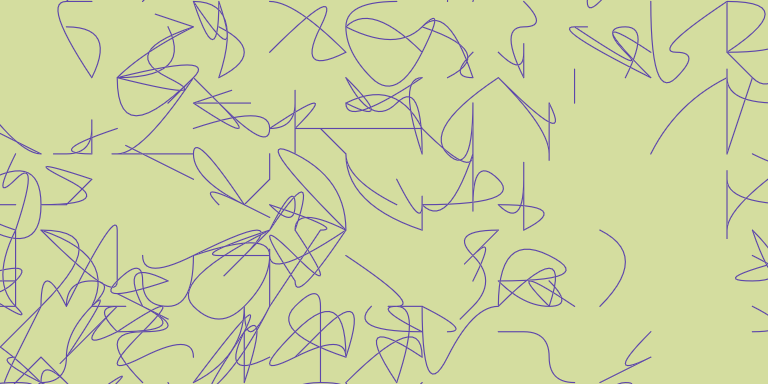
Write a Shadertoy shader that draws this pattern.

```glsl
const vec3 PAPER = vec3(0.833, 0.867, 0.622);
const vec3 INK = vec3(0.365, 0.275, 0.67);
const float CELL_SIZE = 0.1985;    // in canvas heights
const float LINE_WIDTH = 0.003;    // in canvas heights
const float OVERSHOOT = 0.35;      // how far a control point may leave its cell
const int MAX_STROKES = 9;
const int CURVE_STEPS = 14;

// Integer hash: three uniform values in [0, 1)
vec3 hash3(vec2 cell, int seed) {
    uvec3 v = uvec3(ivec3(ivec2(cell), seed)) * 1664525u + 1013904223u;
    v.x += v.y * v.z; v.y += v.z * v.x; v.z += v.x * v.y;
    v ^= v >> 16u;
    v.x += v.y * v.z; v.y += v.z * v.x; v.z += v.x * v.y;
    return vec3(v >> 8u) / 16777216.0;
}

float cornerGradient(vec2 corner, vec2 offset) {
    float angle = 6.2832 * hash3(corner, 77).x;
    return dot(vec2(cos(angle), sin(angle)), offset);
}

float gradientNoise(vec2 p) {
    vec2 i = floor(p), f = p - i;
    vec2 u = f * f * f * (f * (f * 6.0 - 15.0) + 10.0);
    vec2 e = vec2(1.0, 0.0);
    float low = mix(cornerGradient(i, f), cornerGradient(i + e, f - e), u.x);
    float high = mix(cornerGradient(i + e.yx, f - e.yx), cornerGradient(i + 1.0, f - 1.0), u.x);
    return mix(low, high, u.y);
}

// Random point of the 4 x 4 lattice in a unit cell
vec2 latticePoint(vec2 cell, int seed) {
    return floor(hash3(cell, seed).xy * 4.0) / 3.0;
}

float segmentDistance(vec2 p, vec2 a, vec2 b) {
    vec2 ab = b - a;
    float t = clamp(dot(p - a, ab) / max(dot(ab, ab), 1e-8), 0.0, 1.0);
    return length(p - a - ab * t);
}

// Distance to a quadratic Bezier curve, walked in short steps
float curveDistance(vec2 p, vec2 start, vec2 control, vec2 end) {
    float d = 1e3;
    vec2 previous = start;
    for (int i = 1; i <= CURVE_STEPS; i++) {
        float t = float(i) / float(CURVE_STEPS);
        vec2 point = mix(mix(start, control, t), mix(control, end, t), t);
        d = min(d, segmentDistance(p, previous, point));
        previous = point;
    }
    return d;
}

bool isNearCell(vec2 p, float margin) {
    vec2 fromCenter = abs(p - 0.5);
    return max(fromCenter.x, fromCenter.y) < 0.5 + margin;
}

// Chain of curves in one cell: joints are either smooth or cusped
float scribbleDistance(vec2 p, vec2 cell) {
    int strokes = int(clamp(4.9 + 13.0 * gradientNoise(cell * 0.37 + 0.21), 0.0, float(MAX_STROKES)));
    float d = 1e3;
    vec2 start = latticePoint(cell, 0);
    vec2 control = start;
    for (int i = 1; i <= MAX_STROKES; i++) {
        if (i > strokes) break;
        vec2 end = latticePoint(cell, 2 * i);
        vec2 reflected = 2.0 * start - control;
        bool smoothJoint = i > 1 && isNearCell(reflected, OVERSHOOT);
        control = smoothJoint ? reflected : latticePoint(cell, 2 * i + 1);
        d = min(d, curveDistance(p, start, control, end));
        start = end;
    }
    return d;
}

// Share of a pixel covered by a line at distance d
float lineCoverage(float d, float width, float pixel) {
    float inner = max(d - 0.5 * pixel, -0.5 * width);
    float outer = min(d + 0.5 * pixel, 0.5 * width);
    return clamp((outer - inner) / pixel, 0.0, 1.0);
}

void mainImage(out vec4 fragColor, in vec2 fragCoord) {
    // Grid centred on the canvas
    vec2 p = (fragCoord - 0.5 * iResolution.xy) / (iResolution.y * CELL_SIZE) + 0.5;
    vec2 home = floor(p);

    // Strokes of this cell and those reaching in from its neighbours
    float d = 1e3;
    for (int y = -1; y <= 1; y++) {
        for (int x = -1; x <= 1; x++) {
            vec2 cell = home + vec2(x, y);
            if (isNearCell(p - cell, 0.6 * OVERSHOOT)) {
                d = min(d, scribbleDistance(p - cell, cell));
            }
        }
    }

    float ink = lineCoverage(d * CELL_SIZE, LINE_WIDTH, 1.0 / iResolution.y);
    fragColor = vec4(mix(PAPER, INK, ink), 1.0);
}
```
